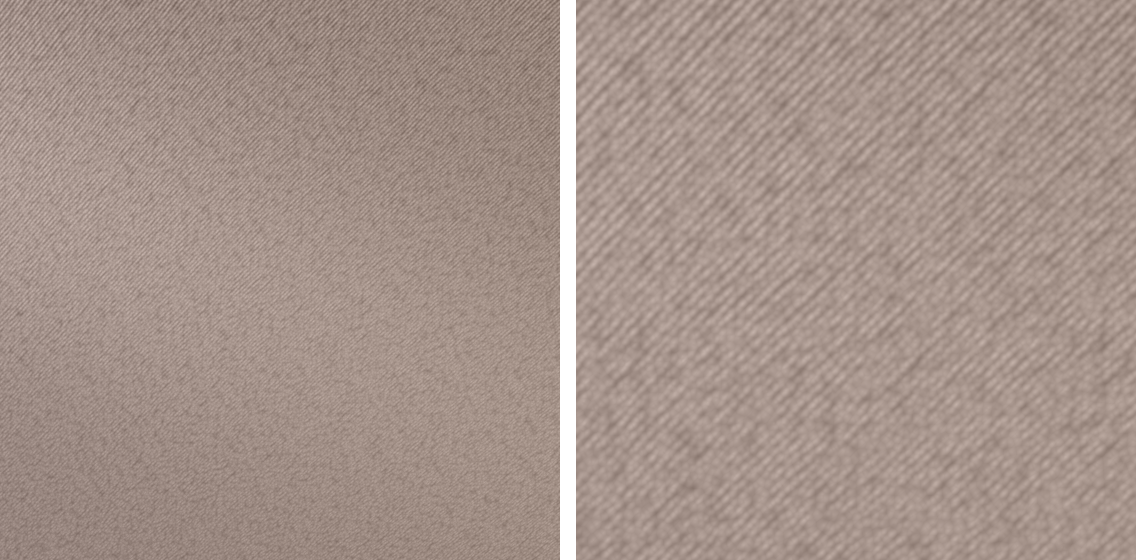
Left: the whole. Right: its middle third, enlarged.
Write a three.js fragment shader that draws this texture.

```glsl
#define TWILL_FREQ vec2(145.0, 150.0)
#define TILT vec2(-0.03, 0.35)
#define RIB_CONTRAST 0.066
#define YARN_CONTRAST 0.105
#define FUZZ_CONTRAST 0.085
#define FUZZ_FREQ 210.0
#define SHADE_COLOR vec3(0.578, 0.508, 0.478)
#define SHEEN_COLOR vec3(0.092, 0.092, 0.091)
#define SHEEN_WIDTH 0.36

varying vec2 vUv;

vec2 hash2(vec2 p) {
  p = vec2(dot(p, vec2(127.1, 311.7)), dot(p, vec2(269.5, 183.3)));
  return fract(sin(p) * 43758.55);
}

// Distance to the nearest jittered cell point
float cellular(vec2 p) {
  vec2 cell = floor(p);
  vec2 local = fract(p);
  float nearest = 4.0;
  for (int y = -1; y <= 1; y++) {
    for (int x = -1; x <= 1; x++) {
      vec2 offset = vec2(float(x), float(y));
      vec2 toPoint = offset + hash2(cell + offset) - local;
      nearest = min(nearest, dot(toPoint, toPoint));
    }
  }
  return sqrt(nearest);
}

// Broad, uneven drift made of layered sines
float drift(vec2 p) {
  return sin(p.x * 1.3 + 2.0 * sin(p.y * 0.7))
       + 0.6 * sin(p.y * 2.1 - p.x * 0.8 + sin(p.x * 1.7));
}

void main() {
  // Cloth receding towards the bottom: ribs get finer and flatter
  vec2 cloth = vUv * TWILL_FREQ / (1.0 + dot(TILT, vUv));
  float across = cloth.x - cloth.y + 0.12 * drift(vUv * 24.0);
  float along = cloth.x + cloth.y;

  // Diagonal ribs, clearest at the upper left
  float clarity = smoothstep(-0.1, 1.0, vUv.y - 0.25 * vUv.x);
  float ribs = sin(6.28318 * across) * mix(0.12, 1.0, clarity);

  // Short yarn floats on the ribs and fine fuzz over all
  float yarn = 0.46 - cellular(vec2(across, along * 0.42));
  float fuzz = 0.46 - cellular(vUv * FUZZ_FREQ + 37.0);
  float mottle = 0.0035 * drift(vUv * 55.0 + 9.0);

  // Soft sheen falling from the left towards the lower right
  float band = (vUv.y - 0.68 + 0.4 * vUv.x) / SHEEN_WIDTH;
  float sheen = exp(-band * band) * (1.0 - 0.38 * vUv.x);
  vec3 color = SHADE_COLOR + SHEEN_COLOR * sheen;
  color += vec3(0.002, 0.0, -0.012) * (vUv.x - 0.3);

  float relief = RIB_CONTRAST * ribs + YARN_CONTRAST * yarn
               + FUZZ_CONTRAST * fuzz + mottle;
  gl_FragColor = vec4(color + relief, 1.0);
}
```
